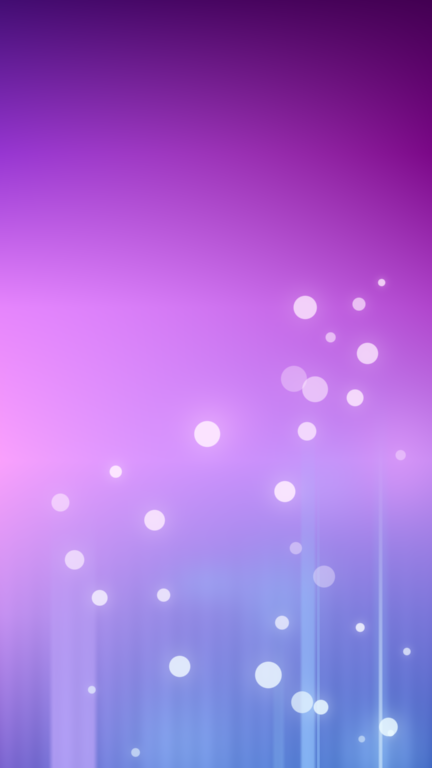
Reproduce this background procedurally as a WebGL 1 fragment shader.

```glsl
precision highp float;
// Violet to blue gradient with soft light beams and drifting bokeh discs.
uniform vec2 u_resolution;

const int DISC_COUNT = 32;
const vec3 LAVENDER = vec3(0.78, 0.68, 1.0);
const vec3 ICE_BLUE = vec3(0.60, 0.80, 1.0);
const vec3 PINK = vec3(0.95, 0.65, 1.0);
const vec3 WARM_WHITE = vec3(1.0, 0.93, 1.0);
const vec3 COOL_WHITE = vec3(0.92, 0.98, 1.0);

float hash(float n) {
    return fract(sin(n * 127.1 + 31.7) * 43758.5453);
}

// Six evenly spaced colours from bottom to top.
vec3 ramp(float y, vec3 a, vec3 b, vec3 c, vec3 d, vec3 e, vec3 f) {
    float t = y * 5.0;
    vec3 col = mix(a, b, clamp(t, 0.0, 1.0));
    col = mix(col, c, clamp(t - 1.0, 0.0, 1.0));
    col = mix(col, d, clamp(t - 2.0, 0.0, 1.0));
    col = mix(col, e, clamp(t - 3.0, 0.0, 1.0));
    return mix(col, f, clamp(t - 4.0, 0.0, 1.0));
}

// Left, middle and right ramps joined by a smooth parabola.
vec3 backdrop(vec2 uv) {
    vec3 left = ramp(uv.y,
        vec3(0.47, 0.38, 0.80), vec3(0.77, 0.56, 0.94), vec3(0.98, 0.63, 0.99),
        vec3(0.90, 0.52, 0.99), vec3(0.59, 0.21, 0.82), vec3(0.26, 0.05, 0.45));
    vec3 middle = ramp(uv.y,
        vec3(0.38, 0.51, 0.85), vec3(0.56, 0.53, 0.89), vec3(0.81, 0.57, 0.99),
        vec3(0.81, 0.45, 0.94), vec3(0.61, 0.20, 0.72), vec3(0.28, 0.02, 0.38));
    vec3 right = ramp(uv.y,
        vec3(0.24, 0.39, 0.75), vec3(0.48, 0.46, 0.85), vec3(0.76, 0.53, 0.94),
        vec3(0.69, 0.27, 0.80), vec3(0.48, 0.03, 0.53), vec3(0.26, 0.00, 0.32));
    float s = uv.x * 2.0 - 1.0;
    return left * s * (s - 1.0) * 0.5 + middle * (1.0 - s * s) + right * s * (s + 1.0) * 0.5;
}

float glow(vec2 uv, vec2 center, vec2 size) {
    vec2 d = (uv - center) / size;
    return exp(-dot(d, d));
}

// Vertical strip that fades out towards its top.
float beam(vec2 uv, float x, float halfWidth, float top, float soft) {
    float strip = 1.0 - smoothstep(halfWidth - soft, halfWidth + soft, abs(uv.x - x));
    return strip * (1.0 - smoothstep(0.0, top, uv.y));
}

float disc(float dist, float radius, float soft) {
    return 1.0 - smoothstep(radius - soft, radius + soft, dist);
}

void main() {
    vec2 uv = gl_FragCoord.xy / u_resolution;
    vec2 aspect = vec2(u_resolution.x / u_resolution.y, 1.0);
    float pixel = 1.0 / u_resolution.y;
    vec3 color = backdrop(uv);

    // Hazy patches of light
    color = mix(color, PINK, 0.30 * glow(uv, vec2(0.50, 0.45), vec2(0.09, 0.04)));
    color = mix(color, PINK, 0.35 * glow(uv, vec2(0.92, 0.40), vec2(0.10, 0.07)));
    color = mix(color, LAVENDER, 0.35 * glow(uv, vec2(0.74, 0.37), vec2(0.10, 0.05)));
    color = mix(color, ICE_BLUE, 0.35 * glow(uv, vec2(0.65, 0.22), vec2(0.09, 0.06)));
    color = mix(color, ICE_BLUE, 0.25 * glow(uv, vec2(0.48, 0.24), vec2(0.09, 0.03)));
    color = mix(color, ICE_BLUE, 0.35 * glow(uv, vec2(0.41, 0.03), vec2(0.13, 0.07)));
    color = mix(color, ICE_BLUE, 0.45 * glow(uv, vec2(0.88, 0.02), vec2(0.09, 0.05)));

    // Wide and thin beams
    color = mix(color, LAVENDER, 0.65 * beam(uv, 0.170, 0.052, 0.38, 0.008));
    color = mix(color, ICE_BLUE, 0.60 * beam(uv, 0.713, 0.016, 0.50, 0.005));
    color = mix(color, ICE_BLUE, 0.50 * beam(uv, 0.737, 0.003, 0.45, 0.002));
    color = mix(color, ICE_BLUE, 0.30 * beam(uv, 0.645, 0.012, 0.20, 0.006));
    color = mix(color, COOL_WHITE, 0.65 * beam(uv, 0.881, 0.004, 0.45, 0.003));
    color = mix(color, ICE_BLUE, 0.25 * beam(uv, 0.881, 0.016, 0.55, 0.010));

    // Faint streaks near the ground
    float streak = sin(uv.x * 95.0) * sin(uv.x * 41.0 + 1.0);
    color += 0.02 * streak * (1.0 - smoothstep(0.0, 0.35, uv.y));

    // Bokeh discs: dense below, gathered to the right above
    for (int i = 0; i < DISC_COUNT; i++) {
        float id = float(i);
        float rise = (id + hash(id)) / float(DISC_COUNT);
        float y = mix(0.02, 0.65, pow(rise, 1.25));
        float upper = smoothstep(0.40, 0.48, y);
        float x = mix(mix(0.06, 0.68, upper), mix(0.99, 0.91, upper), hash(id + 50.0));
        float radius = mix(0.004, 0.0175, hash(id + 100.0));
        float strength = mix(0.25, 1.0, sqrt(hash(id + 150.0)));
        float dist = length((uv - vec2(x, y)) * aspect);
        vec3 light = mix(COOL_WHITE, WARM_WHITE, smoothstep(0.05, 0.35, y));
        float halo = exp(-dist * dist / (radius * radius * 3.0));
        color = mix(color, light, 0.22 * strength * strength * halo);
        color = mix(color, light, 0.90 * strength * disc(dist, radius, max(pixel, 0.0012)));
    }

    gl_FragColor = vec4(clamp(color, 0.0, 1.0), 1.0);
}
```
